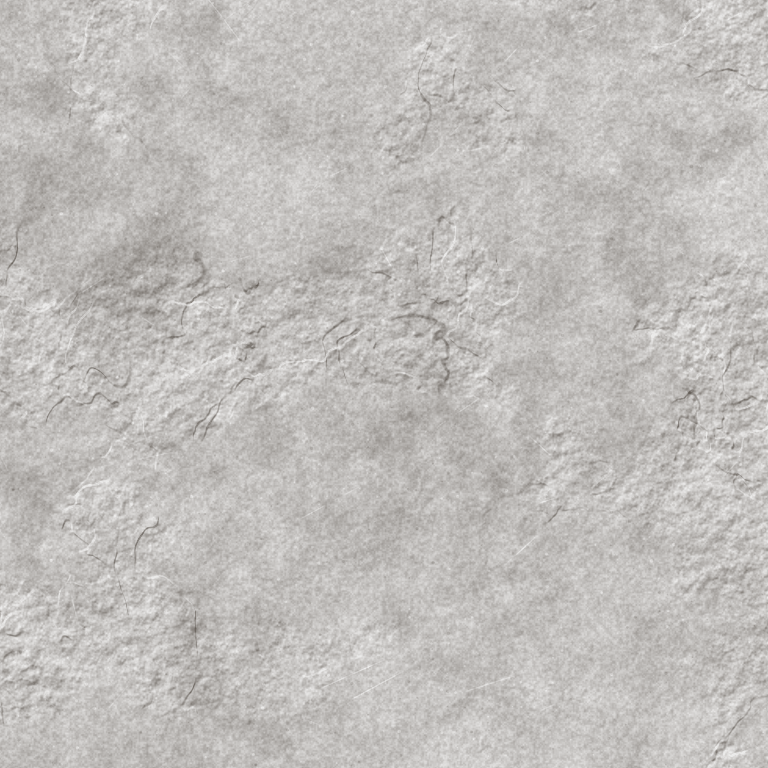
This texture is drawn by a WebGL 2 fragment shader. Its source:

```glsl
#version 300 es
precision highp float;
// Pale weathered plaster: mottled grey, flaked ledges, chipped hollows, scratches and grit.

uniform vec2 u_resolution;
out vec4 fragColor;

const float BASE_TONE = 0.750;
const vec3 WARM_TINT = vec3(0.010, 0.0, -0.010);
const float CLOUD_CONTRAST = 0.085;
const float MOTTLE_CONTRAST = 0.15;
const float GRAIN_CONTRAST = 0.10;
const vec2 LIGHT_DIR = vec2(-0.5, 0.866);
const float LIGHT_STEP = 0.002;
const float SHADOW_GAIN = 0.24;
const float HIGHLIGHT_GAIN = 0.17;
const float LEDGE_LEVELS = 5.0;
const float LEDGE_HEIGHT = 1.3;
const float CRACK_DEPTH = 0.17;
const float GRIT_CELLS = 95.0;
const int SCRATCH_COUNT = 52;
const float SCRATCH_WIDTH = 0.0009;

// Integer hash: two random values per lattice point
vec2 hash2(vec2 cell) {
    uvec2 v = uvec2(ivec2(cell)) * 1664525u + 1013904223u;
    v.x += v.y * 1664525u;
    v.y += v.x * 1664525u;
    v ^= v >> 16u;
    v.x += v.y * 1664525u;
    v.y += v.x * 1664525u;
    v ^= v >> 16u;
    return vec2(v >> 8u) / 16777216.0;
}

float noise(vec2 p) {
    vec2 i = floor(p), f = fract(p);
    f = f * f * (3.0 - 2.0 * f);
    float low = mix(hash2(i).x, hash2(i + vec2(1, 0)).x, f.x);
    float high = mix(hash2(i + vec2(0, 1)).x, hash2(i + vec2(1, 1)).x, f.x);
    return mix(low, high, f.y);
}

float fbm(vec2 p, int octaves) {
    float sum = 0.0, total = 0.0, amp = 0.5;
    for (int i = 0; i < octaves; i++) {
        sum += amp * noise(p);
        total += amp;
        amp *= 0.5;
        p = mat2(1.6, 1.2, -1.2, 1.6) * p + 19.7;
    }
    return sum / total;
}

vec2 warp(vec2 p) {
    return p + 0.06 * vec2(fbm(p * 7.0 + 3.1, 3), fbm(p * 7.0 + 41.7, 3));
}

// Height of the surface: dents, crumbled grains, chipped hollows and stepped flakes
float relief(vec2 p, float wear, float flaking) {
    vec2 w = warp(p);
    float level = LEDGE_LEVELS * fbm(w * vec2(11.0, 8.0) + 7.3, 4);
    float ledges = floor(level) + smoothstep(0.88, 1.0, fract(level)) - 0.5 * LEDGE_LEVELS;
    float dents = 3.0 * fbm(w * 16.0 + 60.0, 3);
    float crumbs = mix(1.2, 4.0, wear) * fbm(p * 75.0 + 11.0, 3);
    float hollow = smoothstep(0.555, 0.585, fbm(w * 10.0 + 330.0, 5));
    return dents + crumbs + flaking * LEDGE_HEIGHT * ledges - mix(0.15, 1.3, wear) * hollow;
}

// Fine bright scratches with faded ends
float scratches(vec2 p, float pixel) {
    float sum = 0.0;
    float width = max(SCRATCH_WIDTH, 0.6 * pixel);
    vec2 bent = p + 0.004 * (noise(p * 12.0) - 0.5);
    for (int i = 0; i < SCRATCH_COUNT; i++) {
        vec2 centre = hash2(vec2(i, 201));
        vec2 shape = hash2(vec2(i, 307));
        vec2 style = hash2(vec2(i, 409));
        float angle = mix(0.15, 1.25, shape.x) * (style.x < 0.3 ? -1.0 : 1.0);
        float halfLength = mix(0.012, 0.06, shape.y * shape.y);
        vec2 along = vec2(cos(angle), sin(angle)), d = bent - centre;
        float across = abs(dot(d, vec2(-along.y, along.x)));
        float ends = 1.0 - smoothstep(0.5, 1.0, abs(dot(d, along)) / halfLength);
        sum += ends * mix(0.3, 1.0, style.y) * (1.0 - smoothstep(0.3 * width, 1.6 * width, across));
    }
    return min(sum, 1.0) * smoothstep(0.2, 0.55, noise(p * 70.0));
}

// Scattered specks: dark pits below zero, pale grains above
float grit(vec2 p, float pixel) {
    vec2 cell = floor(p * GRIT_CELLS), kind = hash2(cell + 500.0);
    vec2 centre = 0.3 + 0.4 * hash2(cell + 900.0);
    float radius = mix(0.07, 0.20, kind.y * kind.y), blur = pixel * GRIT_CELLS;
    float spot = 1.0 - smoothstep(radius - 0.5 * blur, radius + 0.7 * blur, length(fract(p * GRIT_CELLS) - centre));
    return spot * (step(0.94, kind.x) - step(kind.x, 0.05));
}

void main() {
    float side = min(u_resolution.x, u_resolution.y);
    vec2 p = gl_FragCoord.xy / side;
    float pixel = 1.0 / side;
    vec2 w = warp(p);

    // Where the skin is worn, more often toward the right
    float wear = smoothstep(0.50, 0.60, fbm(w * 5.0 + 23.0, 5) + 0.12 * (p.x - 0.5));
    float flaking = smoothstep(0.1, 0.6, wear) * smoothstep(0.43, 0.54, fbm(p * 8.0 + 90.0, 3));

    // Flat tone: clouds, mottling, stains and grain
    float tone = BASE_TONE + 0.012 * wear;
    tone += CLOUD_CONTRAST * (fbm(w * 3.0 + 130.0, 4) - 0.5);
    tone += MOTTLE_CONTRAST * (fbm(w * 22.0 + 170.0, 5) - 0.5);
    tone -= 0.05 * smoothstep(0.62, 0.72, fbm(w * 13.0 + 210.0, 5));
    tone += GRAIN_CONTRAST * (noise(p * 240.0) - 0.5 + 0.9 * (noise(p * 490.0 + 31.0) - 0.5));

    // Light falling across the relief
    float slope = relief(p, wear, flaking) - relief(p + LIGHT_DIR * LIGHT_STEP, wear, flaking);
    tone += clamp(slope * (slope < 0.0 ? SHADOW_GAIN : HIGHLIGHT_GAIN), -0.25, 0.11);

    // Sparse dark cracks
    float crack = 1.0 - smoothstep(0.002, 0.014, abs(fbm(w * 6.0 + 250.0, 5) - 0.5));
    tone -= CRACK_DEPTH * crack * smoothstep(0.50, 0.64, fbm(p * 11.0 + 290.0, 3)) * mix(0.15, 1.0, wear);

    tone += 0.10 * scratches(p, pixel) + 0.08 * grit(p, pixel);
    tone = clamp(tone, 0.36, 0.92);
    fragColor = vec4(tone + WARM_TINT * (1.0 + 4.0 * (0.75 - tone)), 1.0);
}
```
